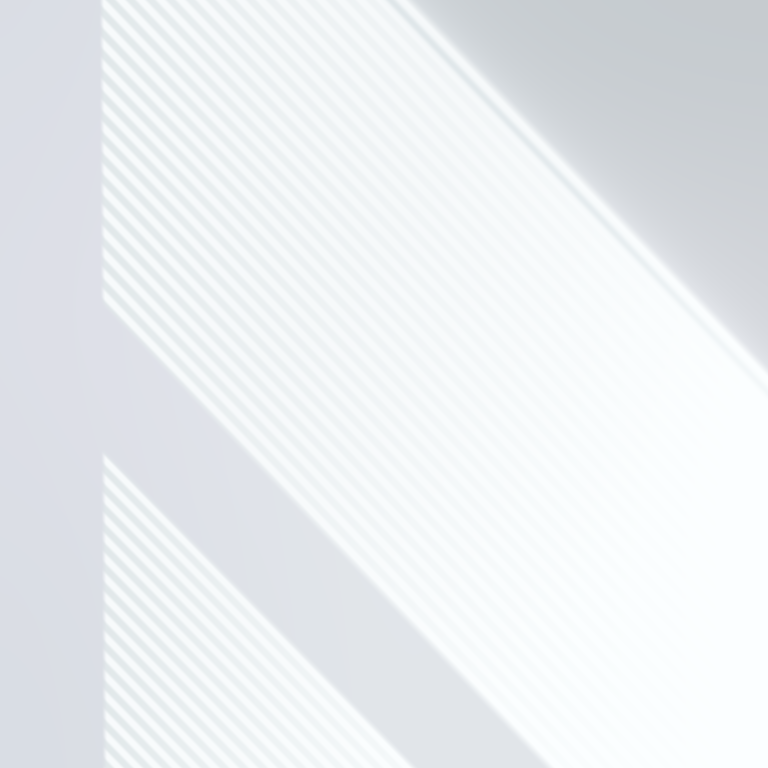
Write a three.js fragment shader that draws this background.

```glsl
// Sunlight falling through slatted blinds onto a pale wall.
// Two slanted panes of light are cut from soft shadow gradients by
// line distances; cosine slats inside them fade toward the right.
varying vec2 vUv;

// Soft step centred on zero, with the given half width.
float softEdge(float d, float halfWidth) {
  return smoothstep(-halfWidth, halfWidth, d);
}

// Slat profile: 1 in the middle of a light strip, 0 in its shadow.
float slats(float s, float firstCenter, float spacing) {
  float wave = 0.5 + 0.5 * cos(6.2831853 * (s - firstCenter) / spacing);
  return smoothstep(0.08, 0.92, wave);
}

// Wall in shadow: lilac at the left, cool grey below, darker at upper right.
vec3 shadedWall(vec2 p, float slant) {
  vec3 wall = mix(vec3(0.850, 0.866, 0.892), vec3(0.882, 0.898, 0.915),
                  smoothstep(0.0, 0.55, p.x));
  float lilac = exp(-8.0 * dot(p - vec2(0.13, 0.60), p - vec2(0.13, 0.60)));
  wall += lilac * vec3(0.016, 0.008, 0.014);

  vec3 corner = mix(vec3(0.815, 0.826, 0.846), vec3(0.775, 0.796, 0.812),
                    smoothstep(0.55, 1.0, p.y));
  corner += 0.035 * exp(-max(slant - 1.555, 0.0) * 9.0);
  return mix(wall, corner, smoothstep(1.35, 1.55, slant));
}

void main() {
  vec2 p = vUv;

  // Height at which a slanted line through p meets the left side.
  float slant = p.y + 1.04 * p.x;
  float lowSlant = p.y + 1.018 * p.x;

  // Pane masks, sharing one nearly vertical left edge.
  float leftEdge = softEdge(p.x - 0.1365 + 0.004 * p.y, 0.004);
  float blur = mix(0.005, 0.011, p.x);
  float upperPane = softEdge(slant - 0.745, blur) * softEdge(1.556 - slant, 0.009);
  float lowerPane = softEdge(0.549 - lowSlant, 0.007);
  float light = leftEdge * max(upperPane, lowerPane);

  // Light strips, stronger near the left edge.
  float strip = mix(slats(lowSlant, 0.540, 0.0255),
                    slats(slant, 0.757, 0.0271), step(0.65, slant));
  float fade = exp(-3.3 * max(p.x - 0.135, 0.0));
  vec3 sun = mix(vec3(0.962, 0.973, 0.978), vec3(0.985, 0.996, 0.999),
                 smoothstep(0.55, 1.3, p.x + 0.55 * (1.0 - p.y)));
  sun += 0.008 * fade;
  vec3 slatShade = vec3(0.088, 0.072, 0.070) * fade;
  slatShade *= 1.0 - 0.8 * smoothstep(0.70, 1.0, p.x);
  sun -= slatShade * (1.0 - strip);

  // Dark seam just inside the upper right border.
  float seam = exp(-pow((slant - 1.529) / 0.0075, 2.0));
  sun -= seam * vec3(0.065, 0.052, 0.046) * (1.0 - 0.5 * smoothstep(0.75, 1.0, p.x));

  // Faint spill of light around the long border.
  vec3 color = shadedWall(p, slant);
  color += 0.045 * exp(-abs(slant - 1.556) * 38.0) * (1.0 - light);

  color = mix(color, sun, light);
  gl_FragColor = vec4(clamp(color, 0.0, 1.0), 1.0);
}
```
